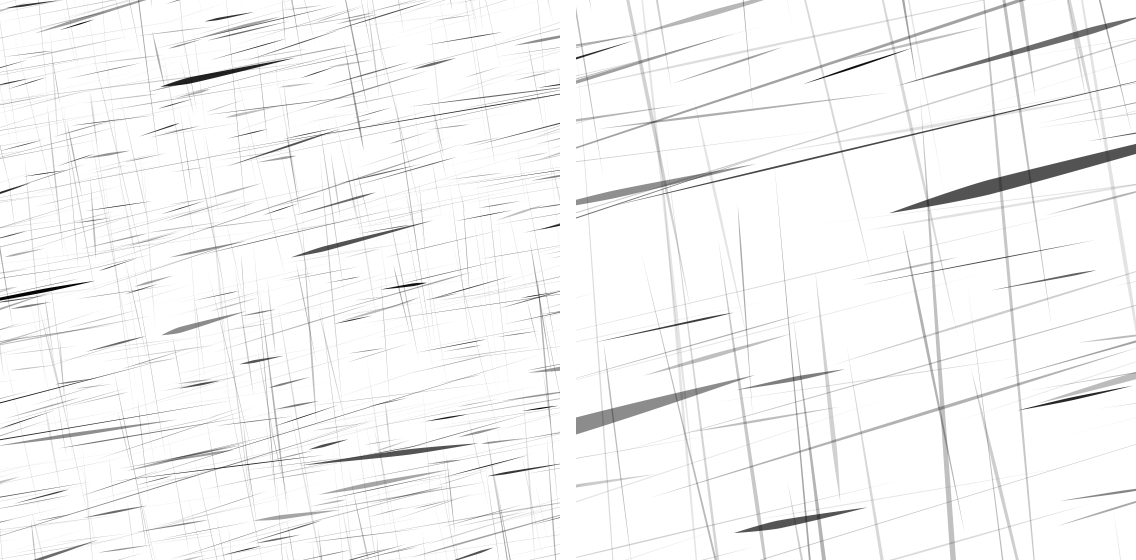
Left: the whole. Right: its middle third, enlarged.
This texture is drawn by a WebGL 2 fragment shader. Its source:

```glsl
#version 300 es
precision highp float;
// Fine tapered pen scratches: dark slanted hatching over faint crossing strokes on white.

uniform vec2 u_resolution;
out vec4 fragColor;

const int LAYERS = 10;
const float MIN_TILT = 6.5;   // degrees
const float MAX_TILT = 19.0;

vec4 hash4(vec3 key) {
    vec4 q = fract(key.xyzx * vec4(0.1031, 0.1030, 0.0973, 0.1099));
    q += dot(q, q.wzxy + 33.33);
    return fract((q.xxyz + q.yzzw) * q.zywx);
}

// Pixel-wide box coverage of a band, so hairlines fade instead of breaking up.
float bandCoverage(float dist, float halfWidth, float pixel) {
    float upper = min(dist + 0.5 * pixel, halfWidth);
    float lower = max(dist - 0.5 * pixel, -halfWidth);
    return max(upper - lower, 0.0) / pixel;
}

// Spindle along x with pointed tips; the thickest place sits at peak (-1..1).
float spindle(vec2 p, float halfLength, float halfWidth, float peak, float pixel) {
    float u = p.x / halfLength;
    float t = u > peak ? (u - peak) / (1.0 - peak) : (peak - u) / (1.0 + peak);
    float taper = 1.0 - pow(min(t, 1.0), 1.4);
    return bandCoverage(p.y, halfWidth * taper, pixel);
}

vec2 alongAxis(vec2 p, float angle) {
    float c = cos(angle), s = sin(angle);
    return vec2(c * p.x + s * p.y, c * p.y - s * p.x);
}

// At most one stroke per cell, kept inside it; returns ink opacity.
float strokes(vec2 p, vec2 cell, float density, float minLength,
              float halfWidth, vec2 inkRange, float seed, float pixel) {
    float row = floor(p.y / cell.y);
    p.x += cell.x * hash4(vec3(row, seed, 7.0)).x;
    float column = floor(p.x / cell.x);
    vec4 place = hash4(vec3(column, row, seed));
    if (place.x > density) return 0.0;
    vec4 style = hash4(vec3(column, row, seed + 0.5));

    float halfLength = 0.5 * cell.x * mix(minLength, 1.0, place.y * place.y);
    float width = halfWidth * mix(0.25, 1.0, style.x * style.x * style.x);
    vec2 room = vec2(0.5 * cell.x - halfLength, 0.5 * cell.y - width - pixel);
    vec2 center = (vec2(column, row) + 0.5) * cell + (2.0 * place.zw - 1.0) * room;

    float ink = mix(inkRange.x, inkRange.y, style.y * style.y);
    float peak = 1.2 * (style.z - 0.5);
    return ink * spindle(p - center, halfLength, width, peak, pixel);
}

void main() {
    vec2 p = gl_FragCoord.xy / u_resolution.y;
    float pixel = 1.0 / u_resolution.y;
    float paper = 1.0;

    for (int i = 0; i < LAYERS; i++) {
        float seed = 11.0 + 10.0 * float(i);
        float mixTilt = (float(i) + 0.5) / float(LAYERS);
        float tilt = radians(mix(MIN_TILT, MAX_TILT, mixTilt));
        vec2 shift = hash4(vec3(seed, 3.0, 5.0)).xy;
        vec2 across = alongAxis(p, tilt) + shift;
        vec2 upward = alongAxis(p, tilt * 0.85 + radians(88.0)) + shift;

        // Long hairlines and medium hatching
        paper *= 1.0 - strokes(across, vec2(1.1, 0.12), 0.5, 0.35, 0.0012, vec2(0.2, 1.0), seed, pixel);
        paper *= 1.0 - strokes(across, vec2(0.4, 0.08), 0.65, 0.35, 0.0012, vec2(0.08, 0.75), seed + 1.0, pixel);
        // Short dark dashes and rare heavy strokes
        paper *= 1.0 - strokes(across, vec2(0.16, 0.12), 0.3, 0.4, 0.0024, vec2(0.25, 1.0), seed + 2.0, pixel);
        paper *= 1.0 - strokes(across, vec2(0.4, 0.2), 0.12, 0.35, 0.0058, vec2(0.35, 1.0), seed + 3.0, pixel);
        // Faint crossing strokes
        paper *= 1.0 - strokes(upward, vec2(0.5, 0.1), 0.9, 0.2, 0.0017, vec2(0.1, 0.4), seed + 4.0, pixel);
    }

    fragColor = vec4(vec3(paper), 1.0);
}
```
